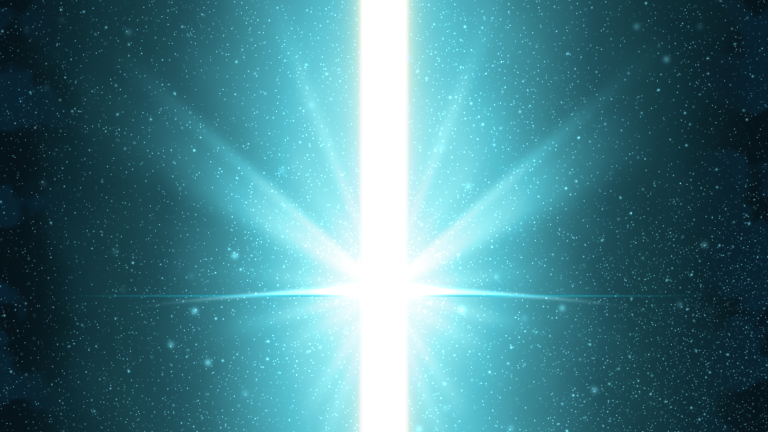
Give the GLSL for this background, as a Shadertoy shader.

```glsl
// A white column of light with a starburst flare in a teal, starry haze.
// A scalar light level sums halo, flare and mirrored rays, then a colour ramp
// tints it; cellular stars, sine-wave smoke and the column are laid on top.

#define FLARE_Y 0.327
#define BEAM_HALF_WIDTH 0.052
#define HALO_RADIUS 0.46
#define HALO_GAIN 4.5
#define FLARE_RADIUS 0.13
#define FLARE_GAIN 2.6
#define RAY_GAIN 1.0
#define STAR_GAIN 0.6
#define SMOKE_BLUE vec3(0.03, 0.14, 0.21)
#define BEAM_WARM vec3(0.88, 0.95, 0.88)
#define STREAK_CYAN vec3(0.08, 0.72, 0.82)

// Each ray: angle above the horizon, relative width, length, strength
const vec4 RAYS[10] = vec4[10](
    vec4(41.5, 0.025, 0.92, 0.9), vec4(36.0, 0.090, 0.90, 1.1),
    vec4(29.0, 0.070, 0.85, 0.8), vec4(69.0, 0.025, 0.75, 0.8),
    vec4(56.0, 0.060, 0.50, 0.3), vec4(8.0, 0.050, 0.40, 0.4),
    vec4(-14.0, 0.050, 0.42, 0.7), vec4(-30.0, 0.060, 0.30, 0.6),
    vec4(-57.0, 0.050, 0.36, 1.0), vec4(-68.0, 0.035, 0.42, 0.9));

const vec3 RAMP[7] = vec3[7](
    vec3(0.02, 0.07, 0.10), vec3(0.05, 0.17, 0.20), vec3(0.12, 0.32, 0.36),
    vec3(0.22, 0.53, 0.58), vec3(0.33, 0.75, 0.81), vec3(0.57, 0.93, 0.96),
    vec3(1.0));

vec3 rampColor(float level) {
    float s = clamp(level, 0.0, 5.999);
    int i = int(s);
    return mix(RAMP[i], RAMP[i + 1], fract(s));
}

vec3 hash3(vec2 cell) {
    vec3 h = fract(cell.xyx * vec3(0.1031, 0.1030, 0.0973));
    h += dot(h, h.yxz + 33.33);
    return fract((h.xxy + h.yxx) * h.zyx);
}

// One soft star per occupied cell; size is a fraction of the cell.
// Each layer is turned by its own angle so that no grid shows.
float stars(vec2 p, float cells, float density, float size) {
    float c = cos(cells), s = sin(cells);
    vec2 g = mat2(c, s, -s, c) * p * cells;
    vec3 h = hash3(floor(g) + cells + 250.0);
    float d = length(fract(g) - 0.2 - 0.6 * h.xy) / size;
    float bright = fract(h.z * 57.0 + h.x * 13.0);
    return step(1.0 - density, h.z) * exp(-d * d) * (0.15 + 0.85 * bright * bright);
}

float waves(vec2 p) {
    float sum = 0.0, amp = 0.5;
    for (int i = 0; i < 4; i++) {
        p = mat2(0.8, 0.6, -0.6, 0.8) * p + 1.7;
        sum += amp * sin(p.x + 1.3 * sin(p.y)) * cos(p.y * 0.8);
        p *= 1.9;
        amp *= 0.55;
    }
    return sum;
}

float rays(vec2 q) {
    float sum = 0.0;
    for (int i = 0; i < 10; i++) {
        vec4 ray = RAYS[i];
        float a = radians(ray.x);
        vec2 dir = vec2(cos(a), sin(a));
        float along = dot(q, dir);
        float across = (q.x * dir.y - q.y * dir.x) / (ray.y * max(along, 0.0) + 0.006);
        float fade = clamp(1.0 - along / ray.z, 0.0, 1.0) * smoothstep(0.0, 0.12, along);
        sum += ray.w * exp(-across * across) * fade;
    }
    return sum;
}

float streak(float offset, float width) {
    return exp(-offset * offset / (width * width));
}

void mainImage(out vec4 fragColor, in vec2 fragCoord) {
    vec2 p = (fragCoord - vec2(0.5 * iResolution.x, 0.0)) / iResolution.y;
    float x = abs(p.x);
    vec2 q = vec2(x, p.y - FLARE_Y);
    float r = length(q);

    // Light level: tall halo, flare core, rays and slight haze
    float halo = length(vec2(x, (p.y - 0.42) * 0.40)) / HALO_RADIUS;
    float level = 0.72 + HALO_GAIN * exp(-halo * halo);
    level += FLARE_GAIN * exp(-r * r / (FLARE_RADIUS * FLARE_RADIUS));
    level += RAY_GAIN * rays(q);
    level += 0.18 * waves(p * 9.0);
    level -= 0.4 * smoothstep(0.65, 0.89, x);

    // Roll off the highlights so that the core melts into the haze
    float over = max(level - 4.2, 0.0);
    level = min(level, 4.2) + 2.0 * (1.0 - exp(-over / 1.7));
    vec3 col = rampColor(level);

    // Blue smoke torn along the side edges
    float smoke = smoothstep(-0.12, 0.16, waves(p * vec2(11.0, 14.0)));
    float edge = smoothstep(0.70, 0.88, x + 0.06 * waves(p.yx * 12.0));
    col = mix(col, mix(RAMP[0] * 0.8, SMOKE_BLUE, smoke), 0.65 * edge);

    // Dust and stars, thicker toward the lower right
    float corner = smoothstep(0.6, 0.1, length(p - vec2(0.84, 0.12)));
    float dust = 0.2 + 0.3 * corner + 0.12 * waves(p * 6.0 + 3.0);
    float light = 0.7 * stars(p, 141.0, dust, 0.25);
    light += 0.8 * stars(p + 0.31, 87.0, 0.5 * dust, 0.18);
    light += stars(p + 0.73, 34.0, 0.10 + 0.15 * corner, 0.10);
    light += 0.7 * stars(p + 0.17, 9.0, 0.22, 0.07);
    col += STAR_GAIN * light * vec3(0.55, 0.85, 0.9);

    // Thin flat lens streaks through the flare
    float reach = smoothstep(0.78, 0.2, x) * smoothstep(0.06, 0.22, x);
    col = mix(col, STREAK_CYAN, 0.75 * reach * streak(p.y - 0.315, 0.0022));
    float arc = p.y - 0.328 + 0.12 * x * x;
    col += 0.4 * smoothstep(0.62, 0.05, x) * streak(arc, 0.004 + 0.012 * exp(-x * 8.0));

    // Column with a warm fringe
    float outside = max(x - BEAM_HALF_WIDTH, 0.0);
    float fringe = exp(-outside / 0.026);
    col = mix(col, max(col, BEAM_WARM), fringe);
    float beam = smoothstep(BEAM_HALF_WIDTH + 0.009, BEAM_HALF_WIDTH - 0.005, x);
    fragColor = vec4(mix(clamp(col, 0.0, 1.0), vec3(1.0), beam), 1.0);
}
```
